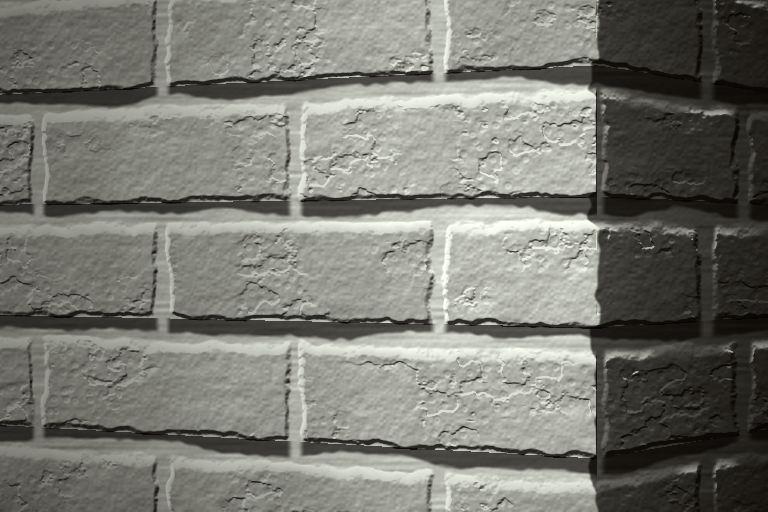
Write a WebGL 2 fragment shader that draws this texture.

```glsl
#version 300 es
precision highp float;
// Corner of a whitewashed, weathered brick wall under raking light from above.

#define CORNER_X 1.166      // corner of the wall, in canvas heights
#define HORIZON 0.514       // height at which courses run level
#define PITCH 0.256         // course height at the corner
#define BRICK_TOP 0.81      // part of a course filled by brick
#define JOINT 0.011         // half width of the upright joints
#define BRICK_DEPTH 0.021   // how far bricks stand out of the mortar
#define CHIP_DEPTH 0.0055   // depth of flaked patches
#define RELIEF_GAIN 0.42    // strength of light on slopes
#define SHADOW_DROP 0.022   // reach of the shadow under a brick

uniform vec2 u_resolution;
out vec4 fragColor;

const vec3 SHADE_COLOR = vec3(0.11, 0.10, 0.085);
const vec3 LIME_COLOR = vec3(0.75, 0.76, 0.72);
const vec2 TO_LIGHT = vec2(-0.35, 0.93);

vec2 hash2(vec2 p) {
  vec3 q = fract(p.xyx * vec3(0.1031, 0.1030, 0.0973));
  q += dot(q, q.yzx + 33.33);
  return fract((q.xx + q.yz) * q.zy);
}

float noise(vec2 p) {
  vec2 i = floor(p), f = fract(p);
  f = f * f * (3.0 - 2.0 * f);
  float low = mix(hash2(i).x, hash2(i + vec2(1, 0)).x, f.x);
  float high = mix(hash2(i + vec2(0, 1)).x, hash2(i + vec2(1, 1)).x, f.x);
  return mix(low, high, f.y);
}

float fbm(vec2 p) {
  float sum = 0.0, amp = 0.5;
  for (int i = 0; i < 4; i++) {
    sum += amp * noise(p);
    p = p * 2.07 + 17.3;
    amp *= 0.5;
  }
  return sum / 0.9375;
}

// Distance to the nearest cell point
float cellular(vec2 p) {
  vec2 i = floor(p), f = fract(p);
  float nearest = 1.0;
  for (int y = -1; y <= 1; y++)
    for (int x = -1; x <= 1; x++) {
      vec2 cell = vec2(x, y);
      nearest = min(nearest, length(cell + hash2(i + cell) - f));
    }
  return nearest;
}

// Course coordinate: whole numbers are brick undersides; z holds the pitch
vec2 course(vec2 p) {
  float d = p.x - CORNER_X;
  float pitch = PITCH - (d < 0.0 ? -0.035 : 0.108) * d;
  return vec2((p.y - HORIZON) / pitch + 0.6, pitch);
}

// x: distance to the nearest upright joint, y: brick number in the course
vec2 upright(float d, float row) {
  float even = 1.0 - mod(row, 2.0), far = abs(d);
  bool left = d < 0.0;
  float along = left ? far * (1.54 + 0.27 * far) + 0.5 * even : far / 0.287 + 0.25 * even;
  float gap = abs(along - floor(along + 0.5)) * (left ? 0.57 : 0.287);
  if (left && along < 0.5) gap = 1.0;
  return vec2(gap, floor(along) + (left ? 0.0 : 9.0));
}

// x: height of the surface, y: brick coverage
vec2 surface(vec2 p) {
  vec2 c = course(p);
  float row = floor(c.x), f = c.x - row;
  vec2 joint = upright(p.x - CORNER_X, row);
  float wobble = (fbm(p * 24.0) - 0.5) * 0.022;
  float sides = smoothstep(0.0, 0.012, joint.x - JOINT + wobble);
  float under = smoothstep(0.0, 0.011, f * c.y + wobble);
  float top = smoothstep(-0.006, 0.022, (BRICK_TOP - f) * c.y + wobble);
  float brick = sides * under * top;
  // flakes and pits gather in patches that differ from brick to brick
  vec2 q = p + hash2(vec2(joint.y, row + 20.0)) * 7.0;
  float patchy = smoothstep(0.42, 0.66, noise(q * vec2(8.0, 11.0)));
  float chips = smoothstep(0.51, 0.60, fbm(q * vec2(24.0, 31.0))) * patchy;
  float pits = smoothstep(0.34, 0.12, cellular(q * 38.0)) * (0.15 + 0.6 * patchy);
  float grain = 0.0016 * noise(p * 165.0) + 0.0026 * noise(p * 75.0) + 0.004 * noise(p * 27.0);
  float trowel = 0.0022 * noise(p * vec2(9.0, 130.0)) + 0.005 * noise(p * vec2(13.0, 30.0));
  float face = BRICK_DEPTH - CHIP_DEPTH * chips - 0.003 * pits;
  return vec2(brick * face + grain * (0.4 + 0.6 * brick) + trowel * (1.0 - brick), brick);
}

void main() {
  vec2 p = gl_FragCoord.xy / u_resolution.y;
  float d = p.x - CORNER_X, eps = 0.0028;
  vec2 here = surface(p), c = course(p);
  vec2 slope = vec2(surface(p + vec2(eps, 0)).x, surface(p + vec2(0, eps)).x) - here.x;
  float facing = -dot(slope / eps, TO_LIGHT);
  float row = floor(c.x), f = c.x - row;

  // lit left face, dim right face, ragged arris between them
  float ragged = 0.012 * (noise(vec2(p.y * 45.0, 3.0)) - 0.5) + 0.016 * (1.0 - here.y);
  float turned = smoothstep(-0.003, 0.004, d + ragged);
  float lit = 0.43 + 0.31 * smoothstep(-1.25, -0.25, d) - 0.32 * pow(abs(p.y - 0.53), 2.0);
  float dim = 0.27 - 0.36 * max(d, 0.0) - 0.12 * abs(p.y - 0.55);
  float light = mix(lit, dim, turned);

  // tint of each brick, broad stains, pale mortar
  vec2 joint = upright(d, row);
  float tint = 0.95 + 0.09 * (hash2(vec2(joint.y + 4.0, row + 31.0)).y - 0.5);
  tint += 0.16 * (fbm(p * 7.0) - 0.5);
  light *= mix(1.08, tint, here.y);
  light *= clamp(1.0 + RELIEF_GAIN * (1.0 + 0.6 * turned) * facing, 0.22, 1.28 + 0.5 * turned);

  // glancing highlights on the rough upper part of the dim face
  float glintArea = turned * here.y * smoothstep(0.3, 0.65, f) * smoothstep(0.4, 0.65, noise(p * 13.0));
  light += 0.38 * glintArea * smoothstep(0.25, 1.1, facing);

  // shadow that the course above throws on the mortar
  float drop = SHADOW_DROP * (0.45 + 1.1 * noise(vec2(p.x * 9.0, row * 5.0))) + 0.006 * noise(p * 60.0);
  float below = (1.0 - f) * c.y;
  float shadow = smoothstep(drop + 0.005, drop - 0.004, below);
  shadow *= smoothstep(0.004, 0.02, upright(d, row + 1.0).x) * (1.0 - here.y);
  light *= 1.0 - 0.64 * shadow;

  vec3 color = mix(SHADE_COLOR, LIME_COLOR, (light - 0.10) / 0.65);
  fragColor = vec4(clamp(color, 0.02, 1.0), 1.0);
}
```
